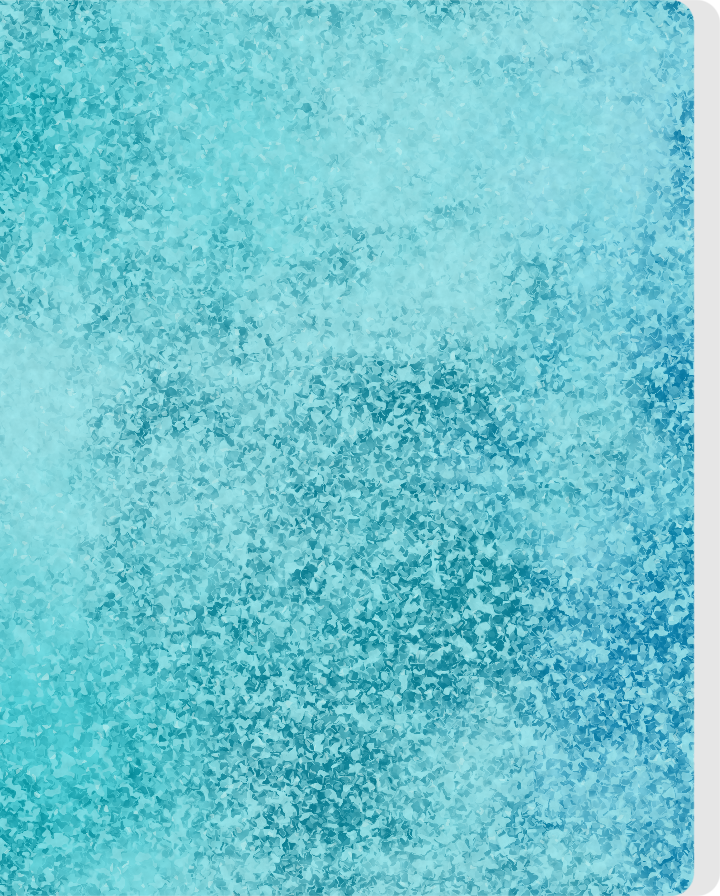
Give the GLSL for this texture, as a WebGL 2 fragment shader.

```glsl
#version 300 es
precision highp float;
uniform vec2 u_resolution;
out vec4 fragColor;

vec3 hash3(ivec2 cell, int seed) {
  uvec3 v = uvec3(uint(cell.x), uint(cell.y), uint(seed)) * 1664525u + 1013904223u;
  v.x += v.y * v.z; v.y += v.z * v.x; v.z += v.x * v.y;
  v ^= v >> 16u;
  v.x += v.y * v.z; v.y += v.z * v.x; v.z += v.x * v.y;
  return vec3(v >> 8u) / 16777216.0;
}

float noise(vec2 p, int seed) {
  ivec2 c = ivec2(floor(p));
  vec2 f = fract(p);
  f = f * f * (3.0 - 2.0 * f);
  float low = mix(hash3(c, seed).x, hash3(c + ivec2(1, 0), seed).x, f.x);
  float high = mix(hash3(c + ivec2(0, 1), seed).x, hash3(c + ivec2(1, 1), seed).x, f.x);
  return mix(low, high, f.y);
}

float fbm(vec2 p, int seed) {
  float sum = 0.0, amp = 0.5;
  for (int i = 0; i < 5; i++) {
    sum += amp * noise(p, seed + i);
    p = mat2(1.6, 1.2, -1.2, 1.6) * p;
    amp *= 0.55;
  }
  return sum / 1.06;
}

float spot(vec2 p, vec2 centre, vec2 radius) {
  vec2 q = (p - centre) / radius;
  return exp(-dot(q, q));
}

// Angular cell: x = distance to the border, yz = random values of the cell
vec3 flake(vec2 p, int seed) {
  ivec2 home = ivec2(floor(p));
  float nearest = 9.0, second = 9.0;
  vec2 id = vec2(0.0);
  for (int k = 0; k < 9; k++) {
    ivec2 c = home + ivec2(k % 3 - 1, k / 3 - 1);
    vec3 h = hash3(c, seed);
    float d = length(vec2(c) + h.xy - p);
    second = min(second, max(d, nearest));
    if (d < nearest) id = vec2(h.z, fract(h.x * 7.3 + h.y * 5.1));
    nearest = min(nearest, d);
  }
  return vec3(second - nearest, id);
}

// Amount of worn pigment, from pale to deep
float pigmentDepth(vec2 p) {
  float d = 0.32 + 1.1 * (fbm(p * 6.0, 10) - 0.5) + 0.75 * (fbm(p * 26.0, 20) - 0.5);
  d += 0.35 * (noise(p * vec2(5.0, 55.0), 30) - 0.5) * noise(p * 8.0, 31);
  d += 0.60 * spot(p, vec2(0.79, 0.58), vec2(0.10, 0.27));
  d += 0.48 * spot(p, vec2(0.50, 0.53), vec2(0.13, 0.11));
  d += 0.46 * spot(p, vec2(0.57, 0.30), vec2(0.11, 0.13));
  d += 0.55 * spot(p, vec2(0.33, 0.20), vec2(0.22, 0.18));
  d += 0.36 * spot(p, vec2(0.75, 0.22), vec2(0.10, 0.16));
  d += 0.42 * spot(p, vec2(0.00, 0.80), vec2(0.13, 0.16));
  d += 0.24 * spot(p, vec2(0.27, 0.87), vec2(0.12, 0.06));
  d += 0.50 * spot(p, vec2(0.77, 1.00), vec2(0.05));
  d += 0.40 * spot(p, vec2(0.00, 0.08), vec2(0.05, 0.08));
  d -= 0.24 * spot(p, vec2(0.14, 0.57), vec2(0.20, 0.12));
  d -= 0.18 * spot(p, vec2(0.52, 0.85), vec2(0.24, 0.12));
  d -= 0.20 * spot(p, vec2(0.64, 0.43), vec2(0.08, 0.06));
  return clamp(d, 0.08, 1.0);
}

vec3 paint(vec2 p, float pixel) {
  float depth = pigmentDepth(p);
  float turquoise = spot(p, vec2(0.03, 0.18), vec2(0.22, 0.20))
                  + 0.8 * spot(p, vec2(0.04, 0.84), vec2(0.28, 0.17));
  turquoise = clamp(turquoise + 0.8 * (fbm(p * 7.0, 40) - 0.5), 0.0, 1.0);
  float blue = smoothstep(0.48, 0.80, p.x + 0.4 * (fbm(p * 6.0, 50) - 0.5));
  vec3 pale = mix(vec3(0.59, 0.87, 0.89), vec3(0.55, 0.84, 0.89), blue);
  pale = mix(pale, vec3(0.29, 0.80, 0.83), 0.85 * turquoise);
  vec3 deep = mix(vec3(0.05, 0.50, 0.58), vec3(0.04, 0.49, 0.66), blue);
  deep = mix(deep, vec3(0.05, 0.60, 0.65), turquoise);
  vec3 color = mix(pale, deep, 0.18 * depth);

  // Overlapping dark flakes with ragged outlines
  vec2 ragged = p + 0.006 * (vec2(noise(p * 190.0, 60), noise(p * 190.0, 61)) - 0.5);
  for (int i = 0; i < 4; i++) {
    float scale = 105.0 + 34.0 * float(i);
    vec3 f = flake(ragged * scale + 17.0 * float(i), 70 + i);
    float cover = smoothstep(0.0, 0.03 + 1.1 * pixel * scale, f.x);
    cover *= step(f.y, 0.14 + 0.42 * depth);
    float tone = clamp(depth * (0.30 + 1.2 * f.z), 0.0, 1.0);
    color = mix(color, mix(pale, deep, tone), 0.95 * cover);
  }

  // Pale curls and sparse bright chips
  float curl = noise(ragged * 140.0, 80) * 0.65 + noise(ragged * 240.0, 81) * 0.35;
  float edge = 0.02 + 30.0 * pixel;
  color = mix(color, mix(pale, vec3(0.60, 0.88, 0.90), 0.5),
              0.9 * smoothstep(0.62 - edge, 0.62 + edge, curl));
  vec3 chip = flake(ragged * 210.0, 90);
  color = mix(color, vec3(0.72, 0.91, 0.91),
              0.6 * step(chip.y, 0.03) * smoothstep(0.0, 0.25, chip.x));
  return color + 0.10 * (fbm(p * 110.0, 95) - 0.5);
}

// Slab reaching past the left side, rounded on the right
float slab(vec2 p, float right) {
  vec2 q = abs(p - vec2(right - 1.0, 0.5)) - vec2(1.0, 0.5) + 0.026;
  return length(max(q, 0.0)) + min(max(q.x, q.y), 0.0) - 0.026;
}

void main() {
  float pixel = 1.0 / u_resolution.y;
  vec2 p = gl_FragCoord.xy * pixel;
  float width = u_resolution.x * pixel;
  float side = smoothstep(pixel, -pixel, slab(p, width));
  float front = smoothstep(pixel, -pixel, slab(p, width - 0.029));
  vec3 color = mix(vec3(1.0), vec3(0.9), side);
  fragColor = vec4(mix(color, paint(p, pixel), front), 1.0);
}
```
